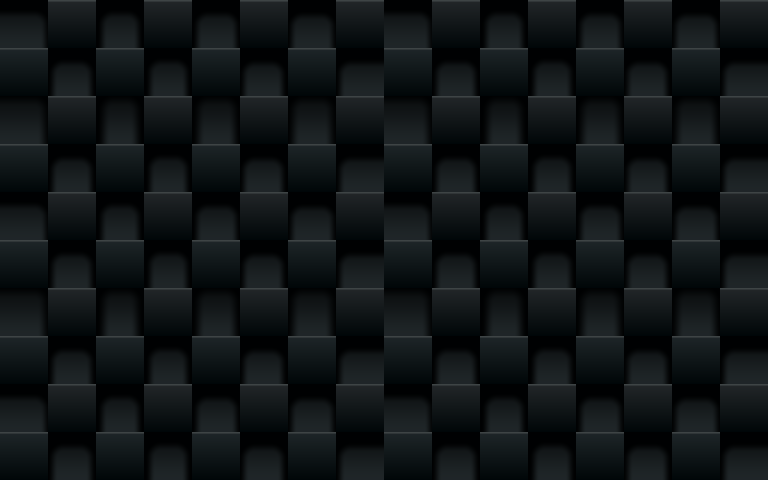
Write a Shadertoy shader that draws this pattern.

```glsl
// Dark checkerboard of raised, top-lit blocks between shadowed recesses with soft glows.

float hash(vec2 p) {
    return fract(sin(dot(p, vec2(12.7, 78.2))) * 437.5);
}

float roundedBox(vec2 p, vec2 halfSize, float radius) {
    vec2 q = abs(p) - halfSize + radius;
    return length(max(q, 0.0)) + min(max(q.x, q.y), 0.0) - radius;
}

// Signed distance to the nearest whole number, alternating sign per cell
vec2 cellWave(vec2 p) {
    return 0.5 - abs(mod(p + 0.5, 2.0) - 1.0);
}

// Block face: vertical gradient with a thin bright upper edge
vec3 blockColor(vec2 uv, float row, float pixel) {
    vec3 tint = mix(vec3(0.118, 0.148, 0.158), vec3(0.135, 0.150, 0.160), mod(row, 2.0));
    vec3 face = mix(vec3(0.0, 0.024, 0.030), tint, uv.y);
    float rim = smoothstep(-0.5, 0.5, (uv.y - 0.968) / pixel);
    return mix(face, vec3(0.245, 0.265, 0.272), rim);
}

// Recess: a rounded glow rising from the floor, open at the ends of each eight columns
vec3 recessColor(vec2 uv, vec2 cell) {
    float column = mod(cell.x, 8.0);
    float tall = step(2.5, mod(cell.y, 4.0));
    float jitter = hash(vec2(column, mod(cell.y, 2.0)));

    float left = column < 0.5 ? -1.0 : 0.06 + 0.07 * jitter;
    float right = column > 6.5 ? 2.0 : 0.89 + 0.06 * hash(vec2(column, 5.0));
    if (column < 0.5) right = 0.97;
    float top = mix(0.70 + 0.05 * jitter, 0.96, tall);

    vec2 center = 0.5 * vec2(left + right, top - 1.0);
    vec2 halfSize = 0.5 * vec2(right - left, top + 1.0);
    float d = roundedBox(uv - center, halfSize, 0.25);
    float softness = mix(0.13, 0.19, tall);
    float glow = 1.0 - smoothstep(-softness, 0.08, d);
    glow *= mix(1.0, 0.42, smoothstep(0.0, 0.95, uv.y));
    return mix(vec3(0.0, 0.004, 0.006), vec3(0.122, 0.147, 0.156), glow);
}

void mainImage(out vec4 fragColor, in vec2 fragCoord) {
    vec2 grid = vec2(16.0, 10.0);
    vec2 p = fragCoord / iResolution.xy * grid;
    vec2 pixel = grid / iResolution.xy;
    vec2 cell = floor(p);
    vec2 uv = fract(p);

    // Smooth checker mask
    vec2 side = clamp(2.0 * cellWave(p) / pixel, -1.0, 1.0);
    float raised = 0.5 + 0.5 * side.x * side.y;

    vec3 color = mix(recessColor(uv, cell), blockColor(uv, cell.y, pixel.y), raised);
    fragColor = vec4(color, 1.0);
}
```
